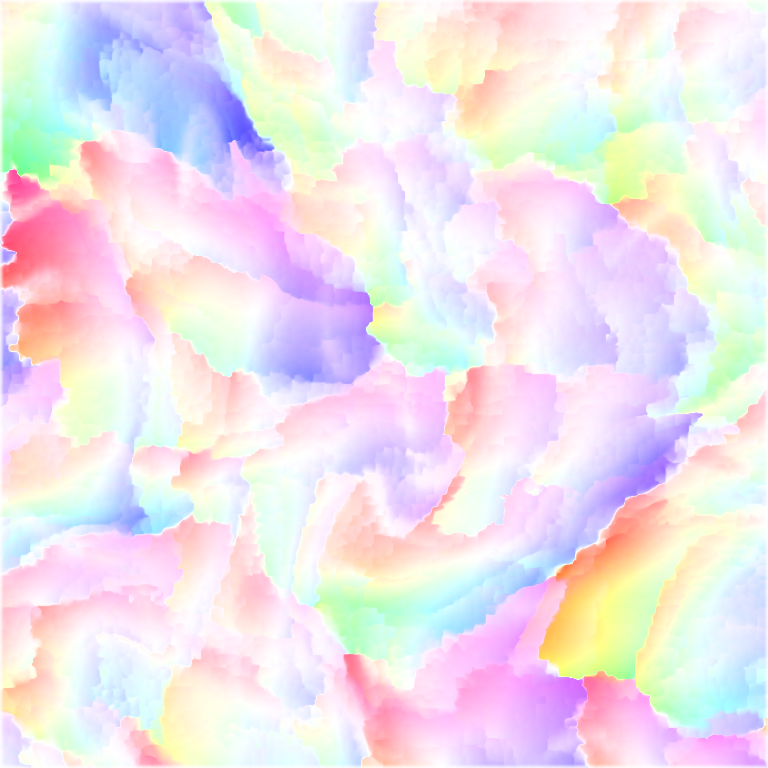
Give the GLSL for this texture, as a three.js fragment shader.

```glsl
varying vec2 vUv;

const float TAU = 6.2831853;
const float REGION_SCALE = 3.7;   // cells across the canvas, coarse to fine
const float LOBE_SCALE = 7.3;
const float PUFF_SCALE = 15.0;
const float BLOCK_SCALE = 31.0;
const float GRAIN_SCALE = 76.0;
const float SOFT_EDGE = 7.0;      // blend sharpness between cells
const float CRISP_EDGE = 32.0;
const float SIZE_VARIATION = 0.2;
const float STRETCH = 0.8;        // random elongation of cells
const float DRIFT = 0.5;          // random motion shared by a whole cell
const float SWELL = 0.055;
const vec2 WIND = vec2(-0.07, -0.035);
const vec2 MAIN_AXIS = vec2(0.906, -0.423);
const float AXIS_GAIN = 1.17;     // motion along and across the main axis
const float CROSS_GAIN = 0.83;
const float HUE_OFFSET = 0.668;   // hue of motion to the right
const float HUE_BEND = 0.075;     // narrows magenta, widens green
const float SATURATION = 0.56;
const float SATURATION_CURVE = 1.2;
const float RIM = 0.006;

vec3 hash3(vec2 cell) {
  vec3 h = vec3(dot(cell, vec2(127.1, 311.7)),
                dot(cell, vec2(269.5, 183.3)),
                dot(cell, vec2(419.2, 371.9)));
  return fract(sin(h) * 43758.5);
}

// Layered sines that bend the large shapes
vec2 swell(vec2 p) {
  vec2 sum = vec2(0.0);
  float amplitude = 1.0;
  float frequency = 7.0;
  for (int i = 0; i < 4; i++) {
    sum += amplitude * sin(frequency * p.yx + 1.6 * sum.yx + vec2(0.7, 3.9));
    p = mat2(0.8, 0.6, -0.6, 0.8) * p;
    frequency *= 1.8;
    amplitude *= 0.55;
  }
  return sum;
}

// Smooth cellular field: displacement from the nearest seed, in cell units.
// Squareness blends round distance into square distance.
vec2 cellFlow(vec2 p, float sharpness, float squareness) {
  vec2 base = floor(p);
  vec2 flow = vec2(0.0);
  float total = 0.0;
  for (int y = -1; y <= 1; y++) {
    for (int x = -1; x <= 1; x++) {
      vec2 cell = base + vec2(float(x), float(y));
      vec3 rnd = hash3(cell);
      vec3 style = hash3(cell + 57.3);
      vec2 offset = p - cell - 0.1 - 0.8 * rnd.xy;
      float stretch = exp2(STRETCH * (fract(rnd.z * 7.0) - 0.5));
      vec2 shaped = offset * vec2(stretch, 1.0 / stretch);
      float square = max(abs(shaped.x), abs(shaped.y));
      float distance2 = mix(dot(shaped, shaped), square * square, squareness);
      float weight = exp(-sharpness * (distance2 + SIZE_VARIATION * rnd.z));
      float strength = mix(0.6, 1.35, style.z * style.z);
      flow += weight * strength * (offset + DRIFT * (style.xy - 0.5));
      total += weight;
    }
  }
  return flow / max(total, 1e-20);
}

vec3 hueColor(float hue) {
  vec3 ramp = abs(mod(hue * 6.0 + vec3(0.0, 4.0, 2.0), 6.0) - 3.0);
  return clamp(ramp - 1.0, 0.0, 1.0);
}

// White at rest, direction as hue, speed as saturation
vec3 flowColor(vec2 flow, float fade) {
  float along = dot(flow, MAIN_AXIS);
  vec2 across = flow - along * MAIN_AXIS;
  flow = AXIS_GAIN * along * MAIN_AXIS + CROSS_GAIN * across;
  float size = length(flow) + 1e-5;
  float hue = HUE_OFFSET + atan(flow.y, flow.x + 1e-6) / TAU;
  hue += HUE_BEND * dot(flow, MAIN_AXIS) / size;
  float speed = SATURATION * pow(size, SATURATION_CURVE);
  return 1.0 - fade * min(speed, 1.0) * (1.0 - hueColor(hue));
}

void main() {
  vec2 bend = swell(vUv);
  vec2 p = vUv + SWELL * bend;

  // Fine blocks and puffs step the coordinates of the coarser layers
  vec2 grain = cellFlow(vUv * GRAIN_SCALE, 11.0, 1.0);
  vec2 q = p - 0.6 * grain / GRAIN_SCALE;
  vec2 block = cellFlow(q * BLOCK_SCALE + 19.0, 9.0, 0.85);
  q -= 0.6 * block / BLOCK_SCALE;
  vec2 puff = cellFlow(q * PUFF_SCALE + 41.0, 8.0, 0.4);
  q -= 0.55 * puff / PUFF_SCALE;

  // Some borders are crisp, others melt into white
  float crispness = 0.5 + 0.5 * sin(5.0 * bend.x + 9.0 * p.y);
  float sharpness = mix(SOFT_EDGE, CRISP_EDGE, crispness);
  vec2 lobe = cellFlow(q * LOBE_SCALE + 83.0, 0.6 * sharpness, 0.1);
  q -= 0.3 * lobe / LOBE_SCALE;
  vec2 region = cellFlow(q * REGION_SCALE + 29.0, sharpness, 0.0);

  vec2 flow = 0.85 * region + 0.6 * lobe + 0.3 * puff;
  flow += 0.17 * block + 0.09 * grain + WIND;

  // Thin pale rim around the canvas
  vec2 inset = min(vUv, 1.0 - vUv);
  float fade = mix(0.25, 1.0, smoothstep(0.0, RIM, min(inset.x, inset.y)));
  gl_FragColor = vec4(flowColor(flow, fade), 1.0);
}
```
